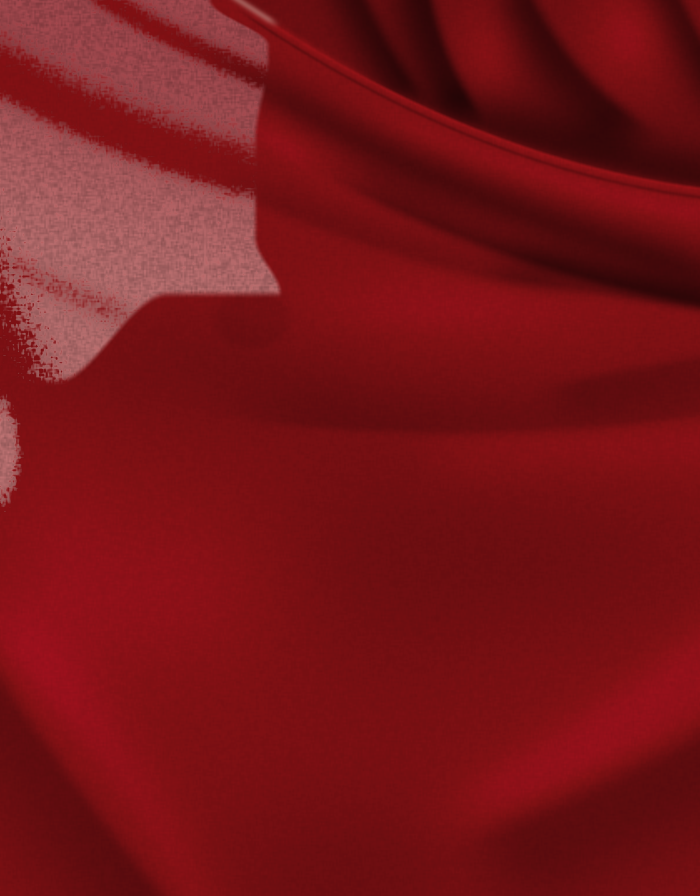
A WebGL 2 fragment shader for this texture:

```glsl
#version 300 es
precision highp float;
// Draped crimson cloth with soft folds, a seamed hem and a sheer sunlit patch.
uniform vec2 u_resolution;
out vec4 fragColor;

float hash(vec2 p) {
  vec3 q = fract(vec3(p.xyx) * 0.1031);
  q += dot(q, q.yzx + 33.33);
  return fract((q.x + q.y) * q.z);
}

float noise(vec2 p) {
  vec2 i = floor(p), f = fract(p);
  f = f * f * (3.0 - 2.0 * f);
  return mix(mix(hash(i), hash(i + vec2(1, 0)), f.x),
             mix(hash(i + vec2(0, 1)), hash(i + vec2(1, 1)), f.x), f.y);
}

// Soft bent band from a to b, with its own falloff on each side
float fold(vec2 p, vec2 a, vec2 b, float bend, float above, float below) {
  vec2 d = b - a;
  float t = dot(p - a, d) / dot(d, d);
  float s = dot(p - a, vec2(-d.y, d.x)) / length(d) - bend * 4.0 * t * (1.0 - t);
  float w = s < 0.0 ? above : below;
  float ends = smoothstep(-0.1, 0.2, t) * (1.0 - smoothstep(0.8, 1.1, t));
  return exp(-s * s / (w * w)) * ends;
}

float blob(vec2 p, vec2 centre, vec2 radius) {
  vec2 d = (p - centre) / radius;
  return exp(-dot(d, d));
}

// Lower cloth: broad swells and creases
float drapeShade(vec2 p) {
  float s = 1.0;
  s -= 0.13 * blob(p, vec2(0.55, 0.80), vec2(0.24, 0.20));
  s -= 0.10 * blob(p, vec2(0.86, 0.80), vec2(0.22, 0.12));
  s -= 0.12 * blob(p, vec2(0.28, 0.52), vec2(0.24, 0.10));
  s -= 0.15 * blob(p, vec2(0.50, 1.26), vec2(0.22, 0.14));
  s += 0.11 * blob(p, vec2(0.28, 0.84), vec2(0.17, 0.13));
  s += 0.08 * blob(p, vec2(0.08, 0.86), vec2(0.10, 0.20));
  s += 0.10 * blob(p, vec2(0.62, 0.44), vec2(0.22, 0.05));
  s -= 0.16 * fold(p, vec2(0.33, 0.59), vec2(1.10, 0.57), 0.03, 0.07, 0.010);
  s -= 0.15 * fold(p, vec2(0.78, 0.56), vec2(1.10, 0.50), 0.00, 0.012, 0.045);
  s += 0.08 * fold(p, vec2(0.60, 0.65), vec2(1.10, 0.63), 0.00, 0.03, 0.05);
  s += 0.13 * fold(p, vec2(0.62, 1.18), vec2(1.15, 0.80), 0.03, 0.05, 0.09);
  s -= 0.30 * fold(p, vec2(0.67, 1.22), vec2(1.15, 0.99), 0.01, 0.03, 0.13);
  s -= 0.26 * fold(p, vec2(-0.08, 0.87), vec2(0.28, 1.36), 0.01, 0.018, 0.12);
  s += 0.09 * fold(p, vec2(-0.04, 0.85), vec2(0.32, 1.36), -0.03, 0.05, 0.03);
  // Curled tip of the cast shadow
  float curl = length((p - vec2(0.36, 0.455)) / vec2(1.0, 0.75)) - 0.055;
  s -= 0.07 * (1.0 - smoothstep(-0.012, 0.012, curl));
  return s;
}

// Gathered strips that run beneath the hem
float gatherShade(vec2 p) {
  float s = 0.0;
  s -= 0.34 * fold(p, vec2(0.30, 0.08), vec2(1.08, 0.40), 0.035, 0.035, 0.025);
  s += 0.10 * fold(p, vec2(0.34, 0.17), vec2(0.78, 0.35), 0.020, 0.02, 0.02);
  s -= 0.40 * fold(p, vec2(0.46, 0.24), vec2(1.10, 0.445), 0.030, 0.045, 0.012);
  s -= 0.25 * fold(p, vec2(0.70, 0.39), vec2(1.10, 0.45), 0.000, 0.035, 0.010);
  s -= 0.16 * fold(p, vec2(0.32, 0.26), vec2(0.82, 0.42), 0.015, 0.035, 0.012);
  s += 0.10 * fold(p, vec2(0.50, 0.15), vec2(1.10, 0.32), 0.025, 0.02, 0.025);
  return s;
}

// Darker pleats behind the hem
float pleatShade(vec2 p) {
  float s = 0.84;
  s -= 0.40 * fold(p, vec2(0.49, -0.06), vec2(0.60, 0.15), 0.01, 0.015, 0.04);
  s -= 0.46 * fold(p, vec2(0.60, -0.05), vec2(0.68, 0.17), 0.015, 0.012, 0.05);
  s -= 0.42 * fold(p, vec2(0.73, -0.05), vec2(0.92, 0.19), 0.025, 0.014, 0.05);
  s -= 0.40 * fold(p, vec2(0.94, -0.06), vec2(1.06, 0.16), 0.01, 0.012, 0.04);
  s -= 0.36 * fold(p, vec2(0.62, 0.15), vec2(1.10, 0.27), 0.01, 0.045, 0.03);
  s += 0.22 * blob(p, vec2(0.70, 0.07), vec2(0.05, 0.08));
  s += 0.26 * blob(p, vec2(0.90, 0.05), vec2(0.07, 0.08));
  return s;
}

// Coverage of the sheer patch, with frayed soft sides and red folds across it
float sheerMask(vec2 p, float grain) {
  float right = 0.365 + 0.035 * smoothstep(0.34, 0.42, p.y)
    + 0.018 * (1.0 - smoothstep(0.08, 0.20, p.y)) - 0.083 * (1.0 - smoothstep(0.0, 0.065, p.y));
  float base = 0.42 + 0.125 * (1.0 - smoothstep(0.08, 0.24, p.x));
  float m = 1.0 - smoothstep(-0.005, 0.005, p.x - right);
  m *= 1.0 - smoothstep(-0.007, 0.007, p.y - base);
  m *= 1.0 - smoothstep(-0.06, 0.05, p.y - 0.39 - 2.3 * p.x + 0.12 * grain);
  float red = 1.1 * fold(p, vec2(-0.10, 0.05), vec2(0.43, 0.275), 0.025, 0.050, 0.028);
  red += 0.9 * fold(p, vec2(0.10, -0.03), vec2(0.46, 0.145), 0.012, 0.022, 0.016);
  red += 0.4 * fold(p, vec2(-0.05, 0.35), vec2(0.22, 0.47), 0.0, 0.025, 0.03);
  m *= 1.0 - smoothstep(0.15, 0.85, red + 0.35 * grain);
  float scrap = length((p - vec2(0.0, 0.645)) / vec2(0.028, 0.075));
  return max(m, 1.0 - smoothstep(0.75, 1.1, scrap + 0.3 * grain));
}

void main() {
  vec2 uv = gl_FragCoord.xy / u_resolution;
  vec2 p = vec2(uv.x, (1.0 - uv.y) * 1.28);

  // Woven grain from stretched threads
  float grain = 0.5 * (noise(p * vec2(420, 170)) + noise(p * vec2(150, 390) + 71.0)) - 0.5;
  float t = p.x - 0.34;
  float hem = p.y - (0.683 * t - 0.42 * t * t);
  float behind = 1.0 - smoothstep(-0.003, 0.003, hem);
  float shade = mix(drapeShade(p) + gatherShade(p), pleatShade(p), behind * step(0.3, p.x));
  vec3 cloth = vec3(0.495, 0.062, 0.075) * shade;
  cloth += vec3(0.03, -0.01, 0.025) * smoothstep(1.0, 1.2, shade);

  // Rolled hem and its stitch line
  float onHem = smoothstep(0.33, 0.38, p.x);
  cloth *= 1.0 + onHem * (0.16 * exp(-pow(hem / 0.006, 2.0)) - 0.2 * exp(-pow((hem - 0.014) / 0.003, 2.0)));

  // Sunlit sheer layer
  float sheer = sheerMask(p, grain * 2.0);
  vec3 pink = mix(vec3(0.59, 0.27, 0.29), vec3(0.68, 0.42, 0.42), smoothstep(0.0, 0.4, p.y - 0.2 * p.x));
  vec3 colour = mix(cloth * (1.0 + 0.10 * grain), pink * (1.0 + 0.32 * grain), sheer * 0.95);
  float sliver = fold(p, vec2(0.325, -0.01), vec2(0.395, 0.035), 0.0, 0.005, 0.005);
  colour = mix(colour, vec3(0.66, 0.40, 0.38), 0.8 * sliver);
  fragColor = vec4(clamp(colour, 0.0, 1.0), 1.0);
}
```
